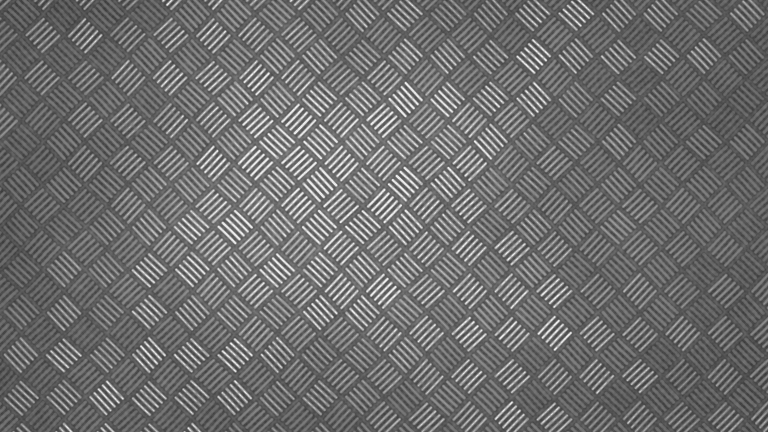
Give the GLSL for this texture, as a Shadertoy shader.

```glsl
// Worn steel tread plate: a checkerboard turned 45 degrees, each tile holding five
// parallel raised bars whose direction alternates. Bars are capsule distances, lit by
// a central lamp with anisotropic glints; cellular noise and sines add the wear.

#define TILES_ACROSS 18.0            // tile diagonals over the canvas width
#define ROW_SHIFT 0.30               // vertical offset, in tile diagonals
#define BAR_PITCH 0.188              // spacing of bars, in tile sides
#define BAR_RADIUS 0.056
#define BAR_HALF_LENGTH 0.385
#define GLINT_SPREAD 5.8             // reach of the glint along a bar's direction
#define GLINT_GAIN 0.47
#define LAMP vec2(0.46, 0.54)        // lamp position, as a fraction of the canvas
#define FRAME_TONE 0.405
#define GROOVE_TONE 0.345
#define BAR_TONE 0.465

float hash(vec2 p) {
    return fract(sin(dot(p, vec2(127.1, 311.7))) * 4375.85);
}

// Distance to the nearest jittered point, about 0 to 1
float cellular(vec2 p) {
    vec2 cell = floor(p);
    float nearest = 2.0;
    for (int y = -1; y <= 1; y++) {
        for (int x = -1; x <= 1; x++) {
            vec2 c = cell + vec2(x, y);
            vec2 point = c + vec2(hash(c), hash(c + 41.3));
            nearest = min(nearest, length(point - p));
        }
    }
    return nearest;
}

// Broad uneven staining, about -1 to 1
float stains(vec2 p) {
    float sum = 0.0;
    float gain = 0.5;
    for (int i = 0; i < 4; i++) {
        sum += gain * sin(p.x + 1.7 * sin(p.y * 0.8 + float(i))) * cos(p.y * 1.1);
        p = mat2(1.3, 1.1, -1.1, 1.3) * p + 2.4;
        gain *= 0.6;
    }
    return sum;
}

// Axes along the two bar directions, one tile side per unit
vec2 toDiagonal(vec2 p) {
    return vec2(p.x + p.y, p.y - p.x);
}

void mainImage(out vec4 fragColor, in vec2 fragCoord) {
    vec2 uv = fragCoord / iResolution.xy;
    vec2 plate = fragCoord / iResolution.x * TILES_ACROSS;
    vec2 lamp = LAMP * iResolution.xy / iResolution.x * TILES_ACROSS;
    float pixel = TILES_ACROSS * 1.414 / iResolution.x;

    // Tile grid with alternating bar direction
    vec2 grid = toDiagonal(plate - vec2(0.0, ROW_SHIFT));
    grid += 0.02 * sin(grid.yx * 1.9 + 0.6);
    vec2 tile = floor(grid + 0.5);
    vec2 local = grid - tile;
    vec2 fromLamp = toDiagonal(plate - lamp);
    if (mod(tile.x + tile.y, 2.0) > 0.5) {
        local = local.yx;
        fromLamp = fromLamp.yx;
    }

    // Nearest of the five bars: x runs along it, y across it
    float bar = clamp(floor(local.y / BAR_PITCH + 0.5), -2.0, 2.0);
    vec2 offset = vec2(max(abs(local.x) - BAR_HALF_LENGTH, 0.0), local.y - bar * BAR_PITCH);
    float dist = length(offset) - BAR_RADIUS;
    float body = smoothstep(0.6, -0.6, dist / max(pixel, 0.035));
    float ridge = smoothstep(1.0, -1.0, (dist + 0.03) / max(pixel, 0.03));

    // Wear
    float grain = cellular(grid * 8.0) - 0.45;
    float blotch = cellular(grid * 2.3 + 7.0) - 0.45;
    float stain = stains(plate * 0.55);
    float tileWear = hash(tile + 3.7);
    float barWear = hash(tile * 5.0 + bar + 19.0);

    // Base metal
    float edge = max(abs(local.x), abs(local.y));
    float inside = smoothstep(0.49, 0.42, edge);
    float tone = mix(FRAME_TONE, GROOVE_TONE, inside);
    tone = mix(tone, BAR_TONE + 0.04 * (tileWear - 0.5), body);
    tone += 0.11 * grain + 0.05 * blotch + 0.03 * stain;

    // Glints, strongest where a bar lies square to the lamp
    float reach = fromLamp.x / GLINT_SPREAD;
    float glint = 0.10 + 0.90 * exp(-reach * reach);
    glint *= 0.45 + 0.55 * tileWear + 0.30 * barWear;
    glint *= clamp(0.95 - 1.1 * grain - 0.5 * blotch + 0.3 * stain, 0.2, 1.4);
    tone += GLINT_GAIN * ridge * glint;

    // Lamp falloff towards the corners
    vec2 spread = (uv - LAMP) * vec2(1.5, 1.1);
    tone *= mix(1.09, 0.84, smoothstep(0.0, 0.85, length(spread)));

    fragColor = vec4(vec3(clamp(tone, 0.0, 0.92)), 1.0);
}
```
